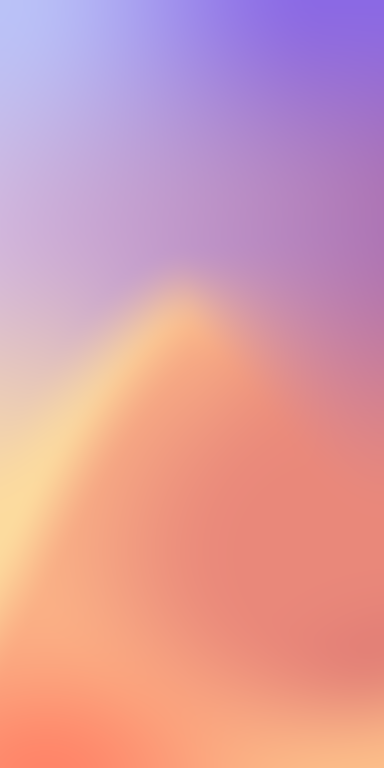
A Shadertoy shader for this background:

```glsl
// A soft sunset-like gradient: a lilac and violet sky above a glowing peach dome.
// The sky is a two-way blend; the dome is a curved edge with a cream rim, and is
// filled by an elliptical coral core and a warm glow in the lower left corner.

const vec3 PALE_BLUE = vec3(0.73, 0.76, 0.97);
const vec3 VIOLET    = vec3(0.54, 0.41, 0.90);
const vec3 LILAC     = vec3(0.82, 0.71, 0.86);
const vec3 MAUVE     = vec3(0.68, 0.46, 0.71);
const vec3 CREAM     = vec3(0.99, 0.86, 0.62);
const vec3 PEACH     = vec3(0.98, 0.70, 0.53);
const vec3 APRICOT   = vec3(0.99, 0.75, 0.54);
const vec3 CORAL     = vec3(0.915, 0.535, 0.48);
const vec3 ROSE      = vec3(0.86, 0.46, 0.45);
const vec3 EMBER     = vec3(1.0, 0.52, 0.41);

// Smooth fall from 1 at the inner limit to 0 at the outer limit
float fade(float inner, float outer, float v) {
    return 1.0 - smoothstep(inner, outer, v);
}

// Gaussian spot with separate radii
float glow(vec2 p, vec2 center, vec2 radius) {
    vec2 q = (p - center) / radius;
    return exp(-dot(q, q));
}

// Approximate depth below the dome edge, in canvas widths
float domeDepth(vec2 p, float aspect) {
    float s = max(1.0 - p.x / 0.5, 0.0);
    float edge = 0.385 + 0.31 * pow(s, 1.5);
    float slope = 0.93 * sqrt(s) * aspect;
    return (p.y - edge) * aspect / sqrt(1.0 + slope * slope);
}

vec3 skyColor(vec2 p) {
    vec3 left = mix(PALE_BLUE, LILAC, smoothstep(0.0, 0.33, p.y));
    vec3 right = mix(VIOLET, MAUVE, smoothstep(-0.03, 0.28, p.y));
    float across = mix(smoothstep(0.0, 0.85, p.x), p.x, smoothstep(0.0, 0.27, p.y));
    vec3 sky = mix(left, right, across);
    return mix(sky, CREAM, smoothstep(0.28, 0.70, p.y) * fade(0.1, 0.6, p.x));
}

vec3 domeColor(vec2 p, float depth) {
    // Peach base with a cream rim
    vec3 col = mix(PEACH, APRICOT, smoothstep(0.4, 0.9, p.x) * smoothstep(0.8, 1.0, p.y));
    col = mix(col, CREAM, fade(0.0, 0.2, depth) * fade(0.15, 0.75, p.x));

    // Coral core, firmer along its lower edge
    vec2 radius = vec2(0.5, mix(0.235, 0.225, smoothstep(0.65, 0.8, p.y)));
    float r = length((p - vec2(0.85, 0.72)) / radius);
    float outer = mix(1.65, 1.38, smoothstep(0.7, 0.95, p.y));
    float core = fade(0.45, outer, r);
    core = mix(core, 1.0, smoothstep(0.5, 1.0, p.x) * fade(0.6, 0.8, p.y));
    vec3 heart = mix(CORAL, ROSE, 0.8 * glow(p, vec2(1.05, 0.89), vec2(0.25, 0.09)));
    col = mix(col, heart, core);

    // Warm corner
    return mix(col, EMBER, glow(p, vec2(0.12, 1.01), vec2(0.38, 0.13)));
}

void mainImage(out vec4 fragColor, in vec2 fragCoord) {
    // Position runs from 0 to 1, measured down from the top left
    vec2 p = fragCoord / iResolution.xy;
    p.y = 1.0 - p.y;

    // The dome edge grows softer to the right
    float depth = domeDepth(p, iResolution.y / iResolution.x);
    float softness = smoothstep(0.4, 1.0, p.x);
    float cover = smoothstep(mix(-0.13, -0.2, softness), mix(0.07, 0.6, softness), depth);

    fragColor = vec4(mix(skyColor(p), domeColor(p, depth), cover), 1.0);
}
```
